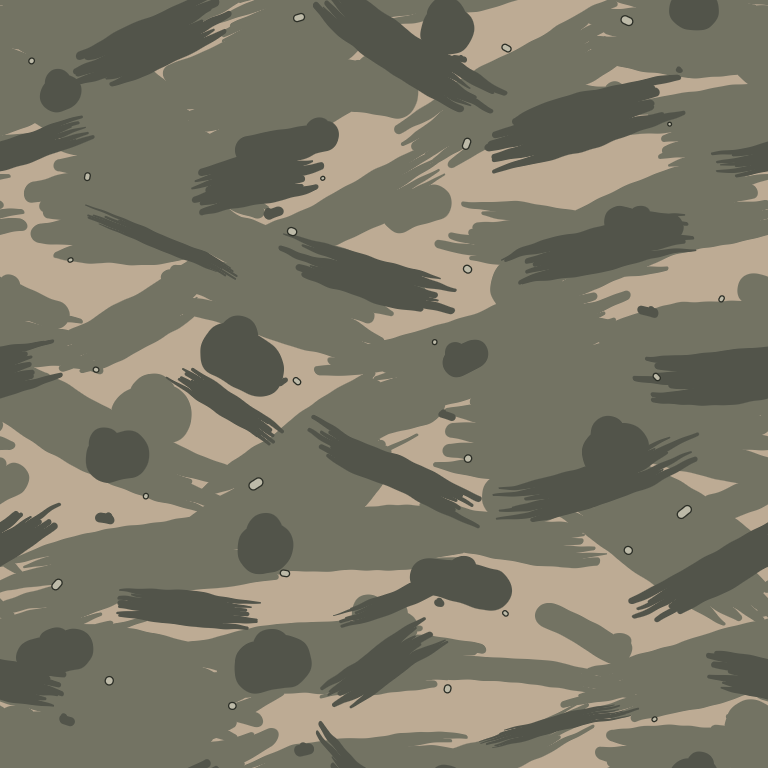
A Shadertoy shader for this pattern:

```glsl
// Brushed camouflage: olive and dark strokes over tan, with small outlined pebbles.
// Each stroke is a bundle of tapered bristles; blobs, dots and pebbles are capsules.
// All offsets wrap on the unit square and the edge noise is periodic, so it tiles.

#define MID_STROKES 30
#define DARK_STROKES 18
#define MID_BLOBS 14
#define DARK_BLOBS 13
#define DOTS 10
#define PEBBLES 28
#define BRISTLES 7
#define TILT 0.62       // largest stroke angle, radians
#define BEND 1.6        // stroke curvature
#define WOBBLE 0.008    // edge displacement
#define OUTLINE 0.0017  // pebble rim width

const vec3 TAN = vec3(0.74, 0.67, 0.58);
const vec3 OLIVE = vec3(0.45, 0.45, 0.39);
const vec3 DARK = vec3(0.32, 0.33, 0.29);
const vec3 PEBBLE = vec3(0.74, 0.73, 0.66);
const vec3 RIM = vec3(0.17, 0.18, 0.15);

vec4 rand4(float id) {
    vec4 p = fract(vec4(id) * vec4(0.1031, 0.1030, 0.0973, 0.1099));
    p += dot(p, p.wzxy + 33.33);
    return fract((p.xxyz + p.yzzw) * p.zywx);
}

// Gradient noise that repeats every "period" cells
float cornerNoise(vec2 cell, vec2 offset, float period) {
    cell = mod(cell, period);
    float angle = 6.2832 * rand4(cell.x + period * cell.y + 7.0).x;
    return dot(vec2(cos(angle), sin(angle)), offset);
}

float gradientNoise(vec2 uv, float period) {
    vec2 p = uv * period, c = floor(p), f = p - c;
    vec2 u = f * f * f * (f * (f * 6.0 - 15.0) + 10.0);
    vec2 e = vec2(1.0, 0.0);
    return mix(mix(cornerNoise(c, f, period), cornerNoise(c + e, f - e, period), u.x),
               mix(cornerNoise(c + e.yx, f - e.yx, period), cornerNoise(c + 1.0, f - 1.0, period), u.x), u.y);
}

vec2 wobble(vec2 uv, float period) {
    return vec2(gradientNoise(uv, period), gradientNoise(uv + 0.37, period));
}

vec2 rotate(vec2 p, float a) {
    return vec2(cos(a) * p.x + sin(a) * p.y, cos(a) * p.y - sin(a) * p.x);
}

// Shortest wrapped offset from an evenly spread, jittered point
vec2 fromScattered(vec2 uv, float id) {
    vec2 d = uv - id * vec2(0.7549, 0.5698) - 0.08 * rand4(id + 0.5).xy;
    return d - floor(d + 0.5);
}

float capsule(vec2 p, float halfLen, float radius) {
    return length(vec2(p.x - clamp(p.x, -halfLen, halfLen), p.y)) - radius;
}

// Bundle of bristles with uneven, thinning ends
float brushStroke(vec2 p, float id, float len, float spread) {
    float d = 1.0;
    for (int j = 0; j < BRISTLES; j++) {
        vec4 h = rand4(id * 9.0 + float(j) + 0.25);
        float row = 2.0 * float(j) / float(BRISTLES - 1) - 1.0;
        float splay = 0.35 * (h.z - 0.5) * p.x / len;
        vec2 reach = len * mix(vec2(0.62), vec2(1.02), h.xy);
        float t = clamp(p.x > 0.0 ? p.x / reach.y : -p.x / reach.x, 0.0, 1.0);
        float radius = spread * mix(0.31, mix(0.04, 0.22, h.w), t * t);
        vec2 q = vec2(p.x - clamp(p.x, -reach.x, reach.y), p.y - spread * (row + splay));
        d = min(d, length(q) - radius);
    }
    return d;
}

float strokeLayer(vec2 uv, int count, float seed, vec2 lenRange, vec2 spreadRange) {
    float d = 1.0;
    for (int i = 0; i < count; i++) {
        float id = seed + float(i);
        vec4 h = rand4(id);
        float len = mix(lenRange.x, lenRange.y, h.x);
        float spread = mix(spreadRange.x, spreadRange.y, h.y);
        vec2 p = fromScattered(uv, id);
        if (length(p) > 1.3 * len + 1.5 * spread) continue;
        p = rotate(p, TILT * (2.0 * h.z - 1.0));
        p.y += BEND * (h.w - 0.5) * p.x * p.x;
        d = min(d, brushStroke(p, id, len, spread));
    }
    return d;
}

// Rounded blobs, each with a smaller lobe on its side
float blobLayer(vec2 uv, int count, float seed, float size) {
    float d = 1.0;
    for (int i = 0; i < count; i++) {
        vec4 h = rand4(seed + float(i));
        float radius = size * mix(0.45, 1.0, h.x), halfLen = 1.4 * size * h.y;
        vec2 p = rotate(fromScattered(uv, seed + float(i)), h.z - 0.5);
        vec2 lobe = vec2(halfLen * (2.0 * h.w - 1.0), 0.6 * radius);
        d = min(d, min(capsule(p, halfLen, radius), length(p - lobe) - 0.75 * radius));
    }
    return d;
}

float pebbleLayer(vec2 uv, float seed) {
    float d = 1.0;
    for (int i = 0; i < PEBBLES; i++) {
        vec4 h = rand4(seed + float(i));
        vec2 p = rotate(fromScattered(uv, seed + float(i)), 2.4 * (h.x - 0.4));
        d = min(d, capsule(p, 0.006 * h.y * h.z, mix(0.003, 0.0065, h.z)));
    }
    return d;
}

float cover(float d) {
    return clamp(0.5 - d * iResolution.y, 0.0, 1.0);
}

void mainImage(out vec4 fragColor, in vec2 fragCoord) {
    vec2 uv = fragCoord / iResolution.xy;
    vec2 brushed = uv + WOBBLE * (wobble(uv, 10.0) + 0.3 * wobble(uv, 38.0));

    float mid = min(strokeLayer(brushed, MID_STROKES, 11.0, vec2(0.12, 0.24), vec2(0.012, 0.065)),
                    blobLayer(brushed, MID_BLOBS, 83.0, 0.040));
    float dark = min(strokeLayer(brushed, DARK_STROKES, 137.0, vec2(0.07, 0.16), vec2(0.008, 0.028)),
                     blobLayer(brushed, DARK_BLOBS, 211.0, 0.036));
    dark = min(dark, blobLayer(brushed, DOTS, 263.0, 0.007));
    float pebble = pebbleLayer(uv, 307.0);

    vec3 color = mix(TAN, OLIVE, cover(mid));
    color = mix(color, DARK, cover(dark));
    color = mix(color, RIM, cover(pebble));
    color = mix(color, PEBBLE, cover(pebble + OUTLINE));
    fragColor = vec4(color, 1.0);
}
```
